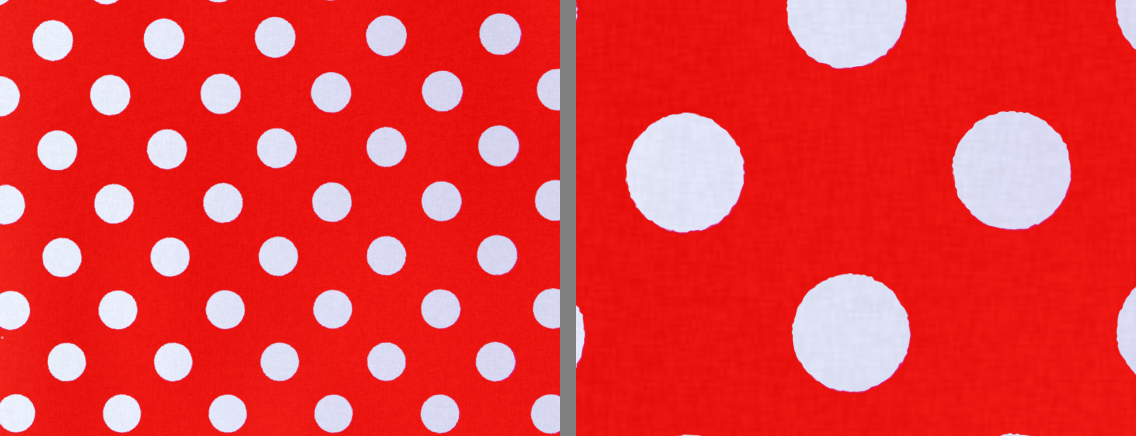
Left, the full canvas; right, a detail of the centre.
Write a Shadertoy shader that draws this pattern.

```glsl
// Red cotton cloth with staggered rows of white polka dots, seen slightly askew.
// A loop walks the dot lattice, bending it a little; each dot is a disc over a
// shifted magenta disc that leaves a thin fringe. Hash noise gives the weave.

float hash(vec2 p) {
    return fract(sin(dot(p, vec2(127.1, 311.7))) * 43758.5453);
}

float valueNoise(vec2 p) {
    vec2 cell = floor(p), f = fract(p);
    f = f * f * (3.0 - 2.0 * f);
    return mix(mix(hash(cell), hash(cell + vec2(1, 0)), f.x),
               mix(hash(cell + vec2(0, 1)), hash(cell + vec2(1, 1)), f.x), f.y);
}

float coverage(float dist, float soft) {
    return 1.0 - smoothstep(-soft, soft, dist);
}

// Centre (xy) and radius (z) of a dot; the lattice narrows down the cloth
// and stretches towards its right edge.
vec3 dotAt(float column, float row) {
    float right = max(column, 0.0);
    return vec3(6.946 + column * (1.0 - 0.007 * row) + 0.0111 * right * right,
                0.642 + row * (1.012 - 0.0059 * row) + column * (0.00223 * row - 0.0144),
                0.364 - 0.0033 * row + 0.004 * right);
}

void mainImage(out vec4 fragColor, in vec2 fragCoord) {
    // One unit is half the spacing of dots in a row; y runs downwards.
    float pixel = 10.066 / iResolution.x;
    vec2 p = vec2(fragCoord.x, iResolution.y - fragCoord.y) * pixel;
    float across = p.x / 10.066;

    // Weave: fine threads both ways, plus broad soft shading.
    float threads = 0.5 * (valueNoise(p * vec2(14.0, 48.0)) + valueNoise(p * vec2(48.0, 14.0))) - 0.5;
    float shade = valueNoise(p * vec2(0.8, 0.35) + 3.0) - 0.5;

    // Red ground, paler at the left edge and in a faint fold at the bottom.
    float pale = exp(-p.x * 0.9) + 0.6 * exp(-pow((p.x - 5.0) * 1.2, 2.0)) * smoothstep(4.0, 7.8, p.y);
    vec3 color = vec3(0.92, 0.075, 0.06) + vec3(0.02, 0.05, 0.04) * pale;
    color += vec3(0.03, 0.03, 0.025) * shade + vec3(0.05, 0.05, 0.04) * threads;

    // White cotton, cooler and dimmer to the right.
    vec3 white = mix(vec3(0.92, 0.94, 0.99), vec3(0.84, 0.84, 0.94), smoothstep(0.05, 0.85, across));
    white += 0.05 * threads + 0.02 * shade;

    // Staggered rows: odd rows are shifted by one column.
    for (int row = -1; row <= 7; row++) {
        for (int k = 0; k < 6; k++) {
            float column = float(2 * k - 6 - (row & 1));
            vec3 disc = dotAt(column, float(row));
            vec2 offset = p - disc.xy;
            vec2 shift = vec2(0.005 + 0.010 * max(column, 0.0), 0.007);
            float ragged = 0.02 * threads;
            float fringe = coverage(length(offset - shift) - disc.z + ragged, pixel);
            float body = coverage(length(offset) - disc.z + ragged, pixel);
            color = mix(color, vec3(0.86, 0.10, 0.45), fringe);
            color = mix(color, white, body);
        }
    }

    // A fleck of lint near the left edge.
    color = mix(color, white, 0.7 * coverage(length(p - vec2(0.04, 6.07)) - 0.02, pixel));

    fragColor = vec4(clamp(color, 0.0, 1.0), 1.0);
}
```
